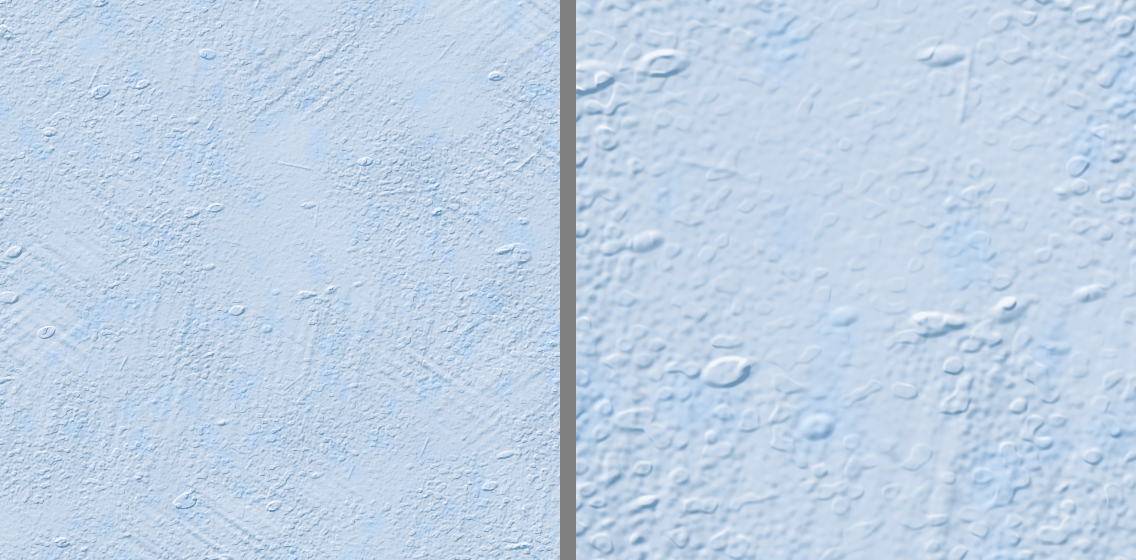
Left, the full canvas; right, a detail of the centre.
A three.js fragment shader for this texture:

```glsl
// Pale blue rough plaster with crusty grain, trowel drags and short scratches, lit from the upper left.
varying vec2 vUv;

vec3 hash3(vec2 p) {
  vec3 q = fract(vec3(p.xyx) * vec3(0.1031, 0.1030, 0.0973));
  q += dot(q, q.yxz + 33.33);
  return fract((q.xxy + q.yzz) * q.zyx);
}

vec2 turn(vec2 p, float angle) {
  float c = cos(angle), s = sin(angle);
  return vec2(c * p.x + s * p.y, c * p.y - s * p.x);
}

// Cellular noise: one soft bump or dent per cell, about -1 to 1
float grains(vec2 p) {
  vec2 cell = floor(p);
  float sum = 0.0;
  for (int y = -1; y <= 1; y++) {
    for (int x = -1; x <= 1; x++) {
      vec2 id = cell + vec2(float(x), float(y));
      vec3 rnd = hash3(id + 57.0);
      vec2 d = p - id - rnd.xy;
      float fall = max(0.0, 1.0 - dot(d, d));
      sum += fall * fall * fall * (rnd.z * 2.0 - 1.0);
    }
  }
  return sum;
}

// Thin raised strokes, mostly steep or diagonal
float scratches(vec2 uv) {
  vec2 p = uv * 8.0;
  vec2 cell = floor(p);
  float ridge = 0.0;
  for (int y = -1; y <= 1; y++) {
    for (int x = -1; x <= 1; x++) {
      vec2 id = cell + vec2(float(x), float(y));
      vec3 place = hash3(id + 211.0);
      vec3 kind = hash3(id + 389.0);
      float angle = mix(0.55, 1.45, kind.x);
      if (kind.y > 0.8) angle = -0.2;
      vec2 d = turn(p - id - place.xy, angle);
      float halfLength = mix(0.08, 0.3, kind.z * kind.z);
      float along = 1.0 - smoothstep(halfLength * 0.5, halfLength, abs(d.x));
      float across = d.y / 0.017;
      ridge += along * exp(-across * across) * (place.z - 0.3);
    }
  }
  return ridge;
}

// Height of the plaster; rough and drag say how strong grain and strokes are
float height(vec2 uv, float rough, vec3 drag) {
  vec2 tilted = turn(uv, 0.25);
  float crust = smoothstep(0.0, 0.5, grains(tilted * vec2(105.0, 135.0)));
  float grit = grains(uv * 225.0 + 31.0);
  float h = rough * (crust * 0.0017 + grit * 0.0010);

  h += drag.x * 0.0027 * grains(turn(uv, -0.6) * vec2(9.0, 100.0));
  h += drag.y * 0.0020 * grains(turn(uv, 0.65) * vec2(10.0, 95.0) + 70.0);
  h += drag.z * 0.0016 * grains(turn(uv, 1.35) * vec2(8.0, 85.0) + 140.0);

  float lump = smoothstep(0.75, 1.1, grains(tilted * vec2(26.0, 46.0) + 17.0));
  return h + lump * (0.004 + 0.002 * crust) + 0.0032 * scratches(uv);
}

void main() {
  // Broad patches of rough and smooth plaster
  float broad = grains(vUv * 7.0 + 3.0);
  float patches = broad + 0.8 * grains(vUv * 19.0 + 9.0);
  float rough = mix(0.4, 1.25, smoothstep(-0.8, 0.8, patches));
  vec3 drag = smoothstep(-0.1, 0.7, vec3(
    grains(vUv * 4.0 + 41.0),
    grains(vUv * 4.0 + 83.0),
    grains(vUv * 5.0 + 127.0)));

  // Slope towards the light
  vec2 toLight = vec2(-0.5, 0.866);
  vec2 stepUv = toLight * 0.001;
  float slope = (height(vUv - stepUv, rough, drag) - height(vUv + stepUv, rough, drag)) / 0.002;
  float light = slope + 0.08 * grains(vUv * 12.0 + 61.0) - 0.06 * patches;

  // Flat, lit and shaded paint
  vec3 paint = vec3(0.77, 0.837, 0.912);
  vec3 lit = vec3(0.91, 0.94, 0.97);
  vec3 shade = vec3(0.49, 0.63, 0.75);
  vec3 color = mix(paint, lit, clamp(light, 0.0, 1.2));
  color = mix(color, shade, clamp(-light, 0.0, 1.2));

  // Faint stains of stronger blue
  float stain = smoothstep(0.1, 0.8, grains(vUv * vec2(30.0, 24.0) + 91.0));
  color += stain * vec3(-0.035, -0.008, 0.018);
  gl_FragColor = vec4(color, 1.0);
}
```
